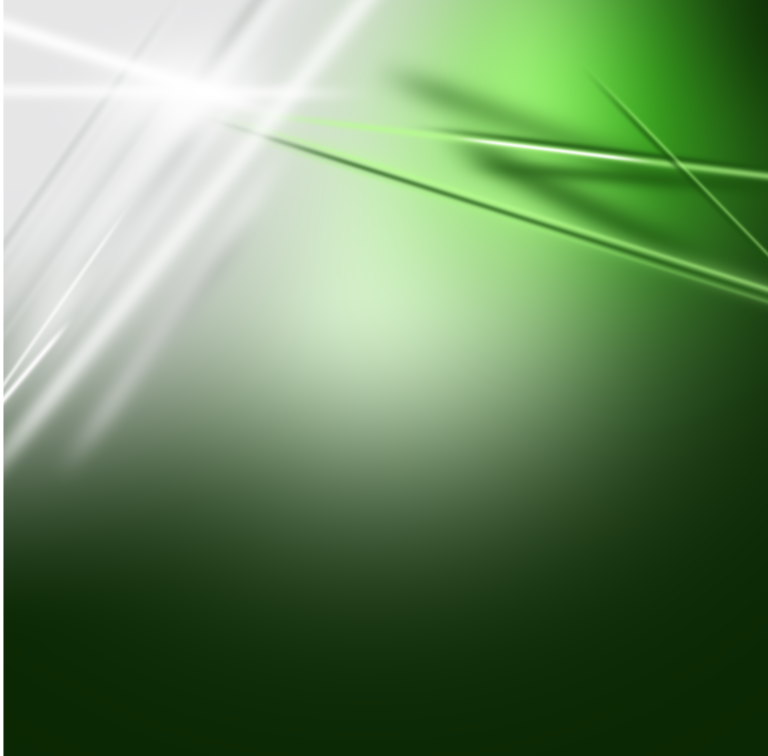
This background is drawn by a Shadertoy shader. Its source:

```glsl
// Abstract studio backdrop: a pale glow on dark green, a lime flare at upper
// right and a white flare at upper left, crossed by soft beams of light.
// Smooth falloffs build the ground; Gaussian beams are mixed over it.

const vec3 DARK_GREEN = vec3(0.04, 0.155, 0.012);
const vec3 PALE_GLOW  = vec3(0.85, 0.93, 0.82);
const vec3 LIME       = vec3(0.62, 0.97, 0.46);
const vec3 DEEP_LIME  = vec3(0.20, 0.69, 0.08);
const vec3 SILVER     = vec3(0.90, 0.90, 0.905);
const vec3 GREY       = vec3(0.50, 0.53, 0.50);
const vec3 SHADE      = vec3(0.10, 0.32, 0.05);
const vec3 SPARK      = vec3(0.72, 1.0, 0.55);
const vec3 WHITE      = vec3(1.0);

const vec2 GLOW_CENTER = vec2(0.48, 0.62);
const vec2 LIME_CENTER = vec2(0.74, 0.85);
const vec2 HUB         = vec2(0.24, 0.875);
const float BORDER     = 0.0045;
const int FINE_STREAKS = 12;

float hash(float n) {
    return fract(sin(n * 127.1) * 43758.5453);
}

// Elliptic Gaussian falloff
float glow(vec2 p, vec2 center, vec2 size) {
    vec2 d = (p - center) / size;
    return exp(-dot(d, d));
}

// Gaussian beam from a to b, fading out at both ends
float beam(vec2 p, vec2 a, vec2 b, float width) {
    vec2 axis = b - a, r = p - a;
    float along = dot(r, axis) / dot(axis, axis);
    float across = (r.x * axis.y - r.y * axis.x) / length(axis);
    float w = max(width, 0.8 / iResolution.y);
    float fade = smoothstep(0.0, 0.25, along) * (1.0 - smoothstep(0.75, 1.0, along));
    return exp(-across * across / (w * w)) * fade;
}

vec3 ground(vec2 p) {
    // Pale glow, taller above its center than below
    float rise = p.y > GLOW_CENTER.y ? 0.8 : 0.28;
    vec3 color = mix(DARK_GREEN, PALE_GLOW, glow(p, GLOW_CENTER, vec2(0.32, rise)));

    // Lime flare, deeper to the right and darker at the corner
    vec3 lime = mix(LIME, DEEP_LIME, smoothstep(0.65, 0.9, p.x));
    color = mix(color, lime, glow(p, LIME_CENTER, vec2(0.24, 0.26)));
    color = mix(color, DARK_GREEN, 0.75 * glow(p, vec2(1.04, 1.0), vec2(0.13, 0.17)));

    // White flare with a slanted right edge
    float side = 1.0 - smoothstep(0.1, 0.5, p.x - 0.5 * (p.y - 0.6));
    return mix(color, SILVER, side * smoothstep(0.15, 0.75, p.y));
}

vec3 greenBeams(vec3 color, vec2 p) {
    // Soft shadows between the two long beams
    color = mix(color, SHADE, 0.62 * beam(p, vec2(0.56, 0.83), vec2(0.96, 0.626), 0.022));
    color = mix(color, SHADE, 0.38 * beam(p, vec2(0.47, 0.914), vec2(0.93, 0.742), 0.022));
    color = mix(color, SHADE, 0.60 * beam(p, vec2(0.58, 0.782), vec2(1.2, 0.738), 0.012));

    // Upper beam with a dark edge and a bright spark
    vec2 a = vec2(0.26, 0.8585), b = vec2(1.25, 0.736);
    vec2 lift = vec2(0.0, 0.008);
    color = mix(color, SHADE, 0.75 * beam(p, vec2(0.52, 0.826) + lift, b + lift, 0.005));
    color = mix(color, SPARK, 0.65 * beam(p, a, b, 0.005));
    color = mix(color, WHITE, 0.9 * beam(p, vec2(0.58, 0.819), vec2(0.86, 0.7843), 0.0025));

    // Lower beam: paired light lines around a dark core
    a = vec2(0.24, 0.858);
    b = vec2(1.25, 0.533);
    color = mix(color, SPARK, 0.30 * beam(p, a, b, 0.016));
    color = mix(color, SHADE, 0.65 * beam(p, a - lift * 0.6, b - lift * 0.6, 0.004));
    color = mix(color, SPARK, 0.50 * beam(p, a + lift * 0.5, b + lift * 0.5, 0.0035));
    color = mix(color, LIME, 0.25 * beam(p, a - lift * 1.6, b - lift * 1.6, 0.003));

    // Thin crossing line
    a = vec2(0.75, 0.926);
    b = vec2(1.15, 0.506);
    color = mix(color, SHADE, 0.55 * beam(p, a - lift, b - lift, 0.004));
    return mix(color, SPARK, 0.40 * beam(p, a, b, 0.0025));
}

vec3 whiteBeams(vec3 color, vec2 p) {
    // Grey folds
    color = mix(color, GREY, 0.40 * beam(p, vec2(0.28, 0.87), vec2(0.07, 0.59), 0.014));
    color = mix(color, GREY, 0.40 * beam(p, vec2(0.39, 1.07), vec2(0.23, 0.85), 0.012));
    color = mix(color, GREY, 0.35 * beam(p, vec2(0.34, 0.73), vec2(0.06, 0.36), 0.018));

    // Fine scattered streaks along the diagonal
    for (int i = 0; i < FINE_STREAKS; i++) {
        float n = float(i) + 1.0;
        vec2 top = vec2(0.22 + 0.22 * hash(n), 0.95 + 0.1 * hash(n + 20.0));
        vec2 bottom = top - vec2(0.36, 0.52) * (0.8 + 0.35 * hash(n + 40.0));
        vec3 tint = mix(GREY, WHITE, step(0.35, hash(n + 60.0)));
        color = mix(color, tint, 0.16 * beam(p, top, bottom, 0.004 + 0.012 * hash(n + 80.0)));
    }

    // Main diagonals
    color = mix(color, WHITE, 0.65 * beam(p, vec2(0.65, 1.225), vec2(-0.1, 0.262), 0.016));
    color = mix(color, WHITE, 0.50 * beam(p, vec2(0.48, 1.192), vec2(-0.06, 0.38), 0.018));
    color = mix(color, WHITE, 0.35 * beam(p, vec2(0.40, 0.845), vec2(0.07, 0.355), 0.018));
    color = mix(color, WHITE, 0.90 * beam(p, vec2(-0.05, 0.406), vec2(0.1, 0.586), 0.004));
    color = mix(color, WHITE, 0.65 * beam(p, vec2(-0.05, 0.412), vec2(0.18, 0.745), 0.003));

    // Beams entering from the left, meeting at the hub
    color = mix(color, WHITE, 0.85 * beam(p, vec2(-0.15, 1.017), vec2(0.4, 0.836), 0.012));
    color = mix(color, WHITE, 0.65 * beam(p, vec2(-0.15, 0.881), vec2(0.5, 0.876), 0.010));
    return mix(color, WHITE, 0.8 * glow(p, HUB, vec2(0.10, 0.06)));
}

void mainImage(out vec4 fragColor, in vec2 fragCoord) {
    vec2 p = fragCoord / iResolution.xy;
    vec3 color = whiteBeams(greenBeams(ground(p), p), p);
    float edge = 0.7 / iResolution.x;
    color = mix(WHITE, color, smoothstep(BORDER - edge, BORDER + edge, p.x));
    fragColor = vec4(color, 1.0);
}
```
